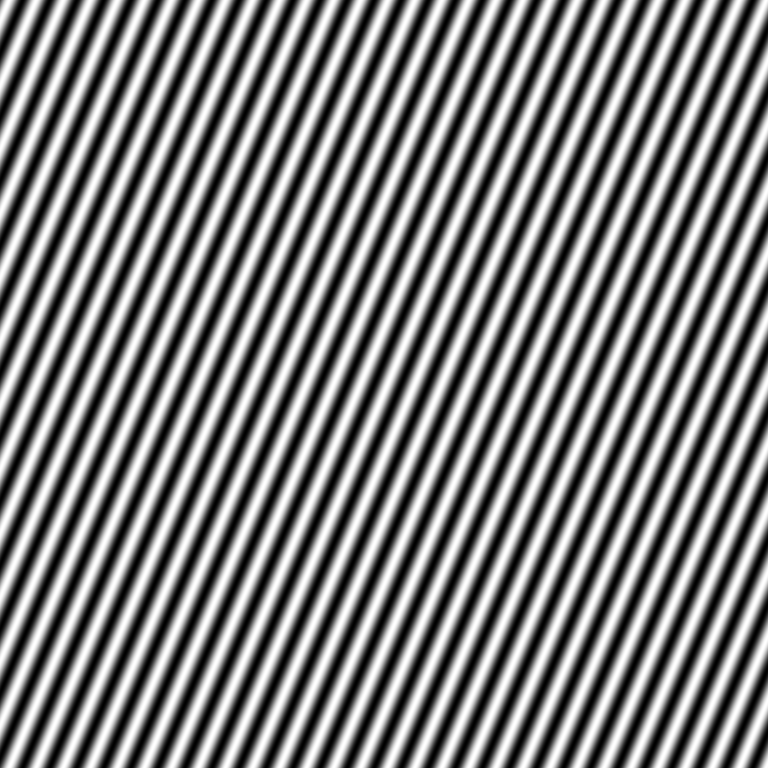
A Shadertoy shader for this pattern:

```glsl
#define STRIPES_ACROSS 28.4
#define STRIPES_DOWN 12.0
#define DARK_PHASE 0.84
#define DARK_COLOR vec3(0.0)
#define LIGHT_COLOR vec3(1.0)

const float TAU = 6.2831853;

// Smooth wave: 0 at the dark line centers, 1 midway between them
float stripeWave(vec2 uv) {
    float cycles = dot(uv, vec2(STRIPES_ACROSS, -STRIPES_DOWN));
    return 0.5 - 0.5 * cos(TAU * (cycles - DARK_PHASE));
}

void mainImage(out vec4 fragColor, in vec2 fragCoord) {
    vec2 uv = fragCoord / iResolution.y;
    fragColor = vec4(mix(DARK_COLOR, LIGHT_COLOR, stripeWave(uv)), 1.0);
}
```
